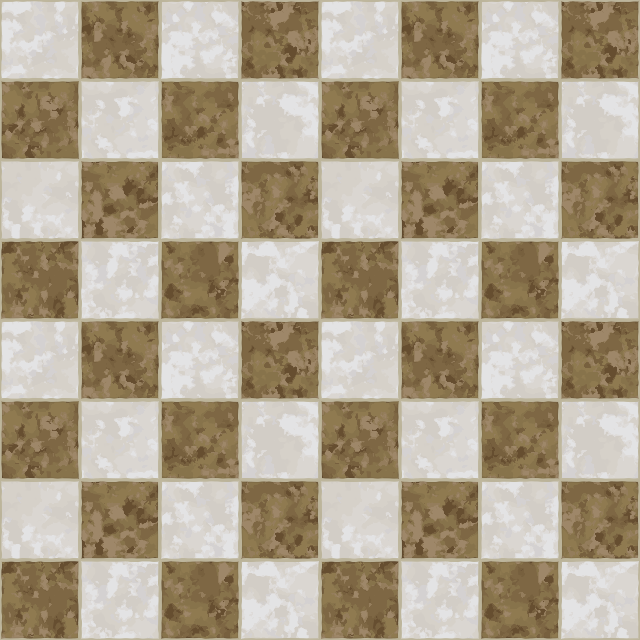
This texture is drawn by a Shadertoy shader. Its source:

```glsl
// Checkerboard of 8 x 8 worn stone tiles, brown and off-white, with pale grout.
// Each tile is mottled by thresholded noise layers seeded by its place in a
// 4 x 4 block, so the block repeats twice each way and the edges join.

float hash(vec2 p) {
    vec3 h = fract(p.xyx * 0.1031);
    h += dot(h, h.yzx + 33.33);
    return fract((h.x + h.y) * h.z);
}

float noise(vec2 p) {
    vec2 i = floor(p), f = fract(p);
    f = f * f * (3.0 - 2.0 * f);
    return mix(mix(hash(i), hash(i + vec2(1, 0)), f.x),
               mix(hash(i + vec2(0, 1)), hash(i + vec2(1, 1)), f.x), f.y);
}

// Three octaves, turned against each other to hide the lattice
float fbm(vec2 p) {
    float sum = 0.0, weight = 0.55;
    for (int k = 0; k < 3; k++) {
        sum += weight * noise(p);
        p = mat2(1.6, 1.2, -1.2, 1.6) * p + 17.3;
        weight *= 0.5;
    }
    return sum / 0.9625;
}

// Flat patch with a crisp, antialiased border
float patchMask(float field, float level, float soft) {
    return smoothstep(level - soft, level + soft, field);
}

vec3 brownTile(vec2 p, float clump, float soft) {
    float shade = fbm(p * 4.5);
    float speckle = fbm(p * 9.0 + 41.0);
    float stain = fbm(p * 8.0 + 83.0);
    vec3 color = vec3(0.53, 0.45, 0.295);
    color = mix(color, vec3(0.56, 0.48, 0.315), patchMask(shade, 0.57, soft));
    color = mix(color, vec3(0.495, 0.405, 0.265), patchMask(-shade, -0.44, soft));
    color = mix(color, vec3(0.465, 0.375, 0.245), patchMask(stain, 0.60 - clump, soft));
    color = mix(color, vec3(0.58, 0.49, 0.36), patchMask(speckle, 0.61 - clump, soft));
    color = mix(color, vec3(0.62, 0.53, 0.41), patchMask(speckle, 0.69 - clump, soft));
    return mix(color, vec3(0.40, 0.305, 0.19), patchMask(stain, 0.72 - clump, soft));
}

vec3 whiteTile(vec2 p, float clump, float soft) {
    float shade = fbm(p * 3.5);
    float speckle = fbm(p * 7.5 + 41.0);
    float stain = fbm(p * 8.0 + 83.0);
    vec3 color = vec3(0.84, 0.82, 0.79);
    color = mix(color, vec3(0.855, 0.84, 0.82), patchMask(shade, 0.54, soft));
    color = mix(color, vec3(0.825, 0.805, 0.775), patchMask(-shade, -0.40, soft));
    color = mix(color, vec3(0.83, 0.82, 0.82), patchMask(stain, 0.66 - clump, soft));
    color = mix(color, vec3(0.87, 0.86, 0.85), patchMask(speckle, 0.57 - clump, soft));
    return mix(color, vec3(0.89, 0.89, 0.895), patchMask(speckle, 0.64 - clump, soft));
}

void mainImage(out vec4 fragColor, in vec2 fragCoord) {
    vec2 grid = fragCoord / iResolution.xy * 8.0;
    float pixel = 8.0 / min(iResolution.x, iResolution.y);
    vec2 cell = floor(grid), local = fract(grid);
    vec2 id = mod(cell, 4.0);

    // Tile-specific noise space, with small jags on the patch outlines
    vec2 p = local + 23.0 * id + 5.0;
    vec2 jag = vec2(noise(p * 27.0), noise(p * 27.0 + 61.0)) - 0.5;
    vec2 q = p + 0.045 * jag;

    // Wear differs between tiles and gathers in clumps within them
    float clump = 0.16 * (noise(p * 2.2 + 9.0) - 0.5) + 0.10 * (hash(id + 7.0) - 0.5);
    float soft = 1.3 * pixel;
    bool isBrown = mod(cell.x + cell.y, 2.0) < 0.5;
    vec3 color = isBrown ? brownTile(q, clump, soft) : whiteTile(q, clump, soft);

    // Slightly uneven tile edge, with a faint dark rim on the brown stone
    vec2 inset = 0.5 - abs(local - 0.5);
    float edge = min(inset.x, inset.y) - 0.021 + 0.010 * (noise(p * 14.0) - 0.5);
    if (isBrown) color *= mix(0.92, 1.0, smoothstep(0.0, 0.025, edge));

    // Grout
    vec3 grout = vec3(0.74, 0.71, 0.61) + 0.02 * (noise(p * 9.0) - 0.5);
    color = mix(grout, color, smoothstep(-0.5 * pixel, 0.5 * pixel, edge));
    fragColor = vec4(color, 1.0);
}
```
